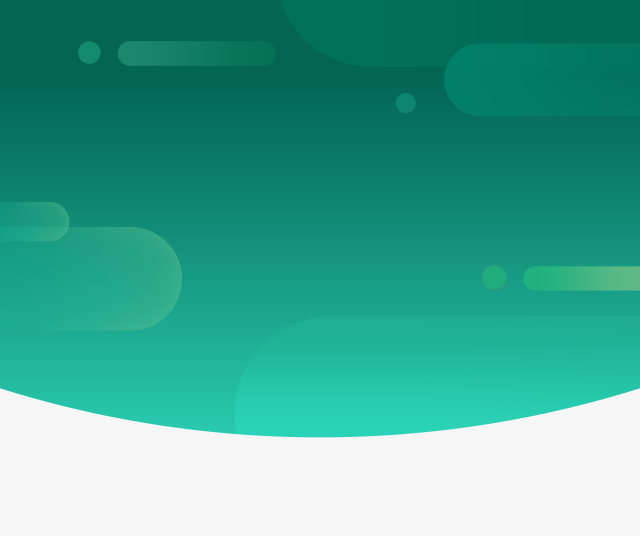
Give the GLSL for this background, as a Shadertoy shader.

```glsl
// Teal gradient panel with a curved lower edge and translucent rounded bars and dots.

// Signed distance to a horizontal capsule running from x0 to x1 at height y.
float capsule(vec2 p, float x0, float x1, float y, float radius) {
    return length(p - vec2(clamp(p.x, x0, x1), y)) - radius;
}

// Antialiased coverage of a distance field, one pixel wide.
float cover(float d) {
    return clamp(0.5 - d * iResolution.y, 0.0, 1.0);
}

void paint(inout vec3 col, float d, vec3 tint, float alpha) {
    col = mix(col, tint, cover(d) * alpha);
}

// Frosted capsule: a mint body with a warm glow toward the rim and the right end.
void paintGlass(inout vec3 col, vec2 p, float endX, float y, float radius) {
    float d = capsule(p, -1.0, endX, y, radius);
    float along = smoothstep(0.0, endX + radius, p.x);
    float rim = exp(min(d, 0.0) / (0.28 * radius));
    paint(col, d, vec3(0.10, 0.70, 0.58), 0.30);
    paint(col, d, vec3(0.46, 0.76, 0.55), along * (0.16 + 0.22 * rim));
}

void mainImage(out vec4 fragColor, in vec2 fragCoord) {
    // Canvas height is one unit.
    vec2 p = fragCoord / iResolution.y;
    float right = iResolution.x / iResolution.y;

    // Vertical background gradient
    float depth = pow(clamp((0.875 - p.y) / 0.69, 0.0, 1.0), 1.15);
    vec3 col = mix(vec3(0.010, 0.396, 0.322), vec3(0.165, 0.800, 0.695), depth);

    // Upper translucent capsules, fading to the right
    paint(col, capsule(p, 0.693, 2.0, 1.053, 0.1776), vec3(0.008, 0.445, 0.350),
          mix(0.95, 0.30, smoothstep(0.65, right, p.x)));
    paint(col, capsule(p, 0.8964, 2.0, 0.8512, 0.0678), vec3(0.008, 0.510, 0.410),
          mix(0.90, 0.50, smoothstep(0.83, right, p.x)));

    // Upper bar and dots
    vec3 barColor = mix(vec3(0.110, 0.530, 0.430), vec3(0.020, 0.445, 0.335),
                        smoothstep(0.22, 0.514, p.x));
    paint(col, capsule(p, 0.2426, 0.491, 0.9003, 0.0230), barColor, 1.0);
    paint(col, length(p - vec2(0.1667, 0.9019)) - 0.0210, vec3(0.080, 0.540, 0.435), 1.0);
    paint(col, length(p - vec2(0.7570, 0.8076)) - 0.0187, vec3(0.055, 0.520, 0.430), 1.0);

    // Frosted capsules on the left
    paintGlass(col, p, 0.2430, 0.4798, 0.0966);
    paintGlass(col, p, 0.0927, 0.5864, 0.0366);

    // Lower right dot with its halo, and bright bar
    float dotDistance = length(p - vec2(0.9221, 0.4821));
    paint(col, dotDistance - 0.0245, vec3(0.200, 0.610, 0.500), 0.7);
    paint(col, dotDistance - 0.0215, vec3(0.125, 0.675, 0.490), 1.0);
    vec3 brightBar = mix(vec3(0.120, 0.695, 0.495), vec3(0.370, 0.725, 0.530),
                         smoothstep(0.98, right, p.x));
    paint(col, capsule(p, 0.9992, 2.0, 0.4805, 0.0226), brightBar, 1.0);

    // Large bottom capsule, brightest near the curve
    vec3 poolColor = mix(vec3(0.120, 0.685, 0.580), vec3(0.165, 0.830, 0.720),
                         smoothstep(0.41, 0.185, p.y));
    paint(col, capsule(p, 0.6184, 2.0, 0.2290, 0.1807), poolColor,
          mix(0.95, 0.70, smoothstep(0.75, right, p.x)));

    // Pale floor below a wide arc
    float arc = length(p - vec2(0.5 * right, 2.176)) - 1.992;
    col = mix(vec3(0.965), col, cover(arc));

    fragColor = vec4(col, 1.0);
}
```
